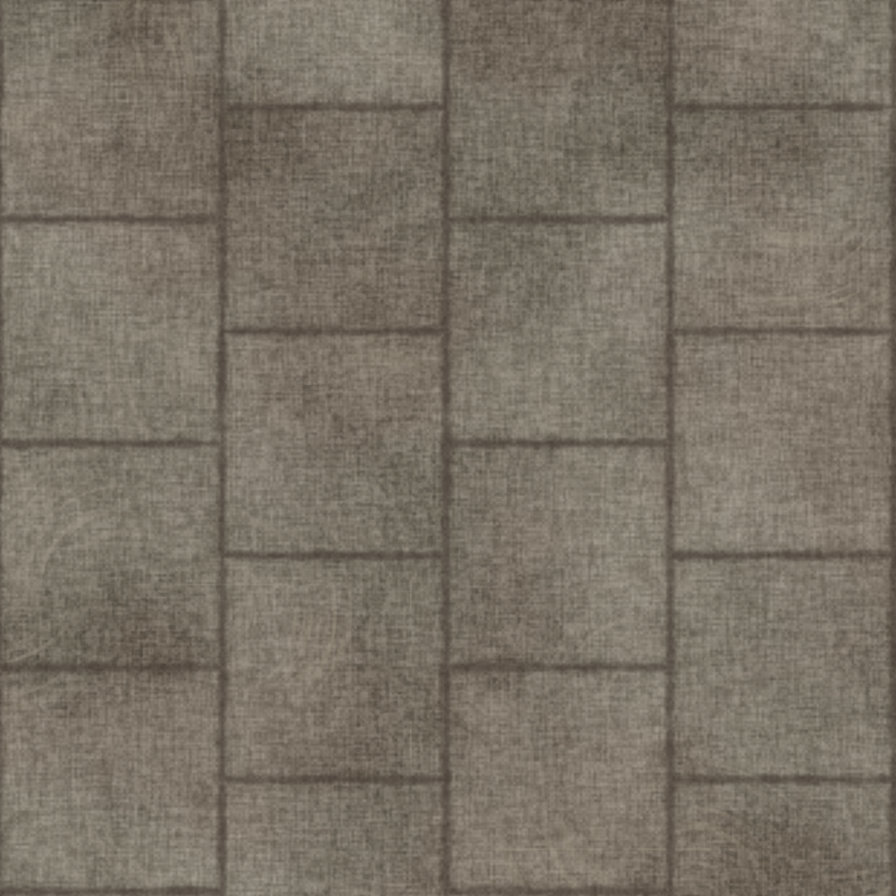
A WebGL 2 fragment shader for this texture:

```glsl
#version 300 es
precision highp float;
// Worn grey-brown stone tiles in half-dropped columns, with dark joints and curved trowel scratches.

uniform vec2 u_resolution;
out vec4 outColor;

const float REPEATS = 4.0;                       // tiles across and down
const vec2 GRID_SHIFT = vec2(-0.002, 0.005);     // position of the first joint
const float COLUMN_DROP = 0.5;                   // drop of odd columns, in tiles
const float JOINT_HALF_WIDTH = 0.0038;
const float JOINT_BLUR = 0.0035;
const float JOINT_WOBBLE = 0.0035;
const float JOINT_STRENGTH = 0.85;
const float HALO_WIDTH = 0.03;
const float STROKE_CELLS = 6.0;                  // scratch patches across
const float STROKE_FINENESS = 30.0;
const float STROKE_STRENGTH = 0.42;
const int HAIRLINES = 14;
const float HAIRLINE_WIDTH = 0.0011;
const float HAIRLINE_STRENGTH = 0.35;
const float GRAIN = 0.13;
const float WEAVE = 0.07;
const float BLOTCH = 0.17;
const float TILE_TONE = 0.025;
const vec3 STONE_WARM = vec3(0.475, 0.435, 0.385);
const vec3 STONE_COOL = vec3(0.485, 0.460, 0.410);
const vec3 JOINT_COLOR = vec3(0.315, 0.275, 0.245);
const vec3 SCRATCH_COLOR = vec3(0.66, 0.62, 0.55);

float hash(vec2 p) {
    vec3 q = fract(p.xyx * 0.1031);
    q += dot(q, q.yzx + 33.33);
    return fract((q.x + q.y) * q.z);
}

vec2 hash2(vec2 p) {
    return vec2(hash(p + 7.3), hash(p + 41.7));
}

float noise(vec2 p) {
    vec2 i = floor(p), f = fract(p);
    f = f * f * (3.0 - 2.0 * f);
    return mix(mix(hash(i), hash(i + vec2(1, 0)), f.x),
               mix(hash(i + vec2(0, 1)), hash(i + vec2(1, 1)), f.x), f.y);
}

float layers(vec2 p) {
    float sum = 0.0, gain = 0.5;
    for (int i = 0; i < 4; i++) {
        sum += gain * noise(p);
        p = p * 2.03 + 17.1;
        gain *= 0.5;
    }
    return sum / 0.9375;
}

// Cellular patches, each filled with streaks along arcs about its own pivot.
float trowelStrokes(vec2 p) {
    float result = 0.0;
    vec2 cell = floor(p);
    for (int y = -1; y <= 1; y++)
    for (int x = -1; x <= 1; x++) {
        vec2 id = cell + vec2(x, y);
        vec2 offset = p - id - hash2(id);
        float turn = 6.2832 * hash(id + 91.0);
        vec2 axis = vec2(cos(turn), sin(turn));
        float bend = mix(0.35, 1.4, hash(id + 63.0));
        float radius = length(offset - axis * bend);
        float along = dot(offset, vec2(-axis.y, axis.x));
        float streak = noise(vec2(radius * STROKE_FINENESS, along * 3.0) + 50.0 * hash2(id + 5.0));
        float window = 1.0 - smoothstep(0.15, 0.95, length(offset));
        float weight = mix(0.25, 1.0, pow(hash(id + 23.0), 3.0));
        result = max(result, smoothstep(0.5, 0.95, streak) * window * weight);
    }
    return result;
}

// Faint straight scratches, alternately level and upright.
float hairlines(vec2 uv, float pixel) {
    float result = 0.0;
    for (int i = 0; i < HAIRLINES; i++) {
        vec2 seed = vec2(float(i) * 3.7, 12.0);
        vec2 q = (i % 2 == 0 ? uv : uv.yx) - hash2(seed);
        float reach = mix(0.06, 0.16, hash(seed + 3.0));
        float line = 1.0 - smoothstep(0.0, HAIRLINE_WIDTH + pixel, abs(q.y));
        float ends = 1.0 - smoothstep(reach * 0.8, reach, abs(q.x));
        result = max(result, line * ends * mix(0.3, 1.0, hash(seed + 9.0)));
    }
    return result * smoothstep(0.2, 0.6, noise(uv * 45.0));
}

void main() {
    vec2 uv = gl_FragCoord.xy / u_resolution;
    float pixel = 1.0 / min(u_resolution.x, u_resolution.y);

    // Half-dropped tile grid with ragged joints
    vec2 grid = (uv - GRID_SHIFT) * REPEATS;
    grid.y += COLUMN_DROP * mod(floor(grid.x), 2.0);
    vec2 tile = floor(grid);
    vec2 edge = (0.5 - abs(fract(grid) - 0.5)) / REPEATS;
    float gap = min(edge.x, edge.y);
    float ragged = gap + JOINT_WOBBLE * (layers(uv * 75.0) - 0.5) * 2.0;
    float joint = 1.0 - smoothstep(JOINT_HALF_WIDTH - JOINT_BLUR,
                                   JOINT_HALF_WIDTH + JOINT_BLUR + pixel, ragged);
    joint *= mix(0.65, 1.0, noise(uv * 30.0 + 8.0));
    float halo = exp(-gap / HALO_WIDTH * 3.0);

    // Stone body: blotches, cloth-like weave and fine grain
    float blotch = layers(uv * 7.0 + 3.0) - 0.5;
    float weave = noise(uv * vec2(45, 330)) + noise(uv * vec2(330, 45) + 60.0) - 1.0;
    float grain = 0.6 * noise(uv * 310.0) + 0.4 * noise(uv * 150.0 + 20.0) - 0.5;
    float tone = BLOTCH * blotch + WEAVE * weave + GRAIN * grain;
    tone += TILE_TONE * (hash(tile + 2.0) - 0.5) - 0.035 * halo;
    vec3 color = mix(STONE_WARM, STONE_COOL, smoothstep(0.3, 0.7, layers(uv * 5.0 + 40.0)));
    color += tone;

    // Dark pits, then pale scratches, then joints
    color *= 1.0 - 0.13 * smoothstep(0.62, 0.9, noise(uv * 190.0 + 70.0)) * smoothstep(0.3, 0.7, 0.5 - blotch);
    color = mix(color, SCRATCH_COLOR, STROKE_STRENGTH * trowelStrokes(uv * STROKE_CELLS));
    color = mix(color, SCRATCH_COLOR, HAIRLINE_STRENGTH * hairlines(uv, pixel));
    color = mix(color, JOINT_COLOR + 0.6 * GRAIN * grain, JOINT_STRENGTH * joint);
    outColor = vec4(color, 1.0);
}
```
